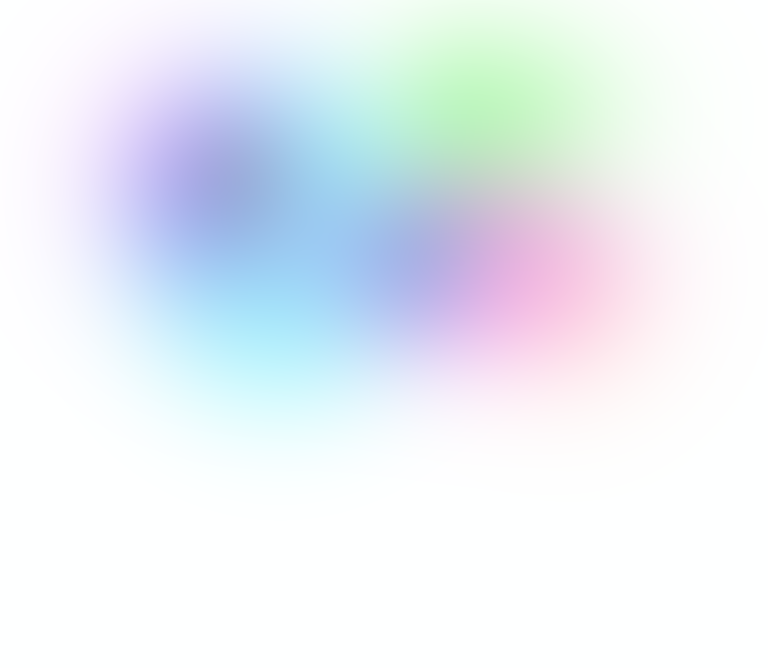
Write a Shadertoy shader that draws this background.

```glsl
// Soft pastel glows on white paper: lilac, cyan, green and pink.
// Each glow is a smooth lopsided ellipse that absorbs some light, and
// the glows multiply, so overlaps turn blue, violet and grey.

#define PAPER        vec3(0.998, 1.0, 1.0)
#define CYAN_INK     vec3(0.37, 0.015, 0.01)
#define LILAC_INK    vec3(0.06, 0.32, 0.02)
#define SHADE_INK    vec3(0.01, 0.01, 0.11)
#define GREEN_INK    vec3(0.24, 0.02, 0.25)
#define PINK_INK     vec3(0.01, 0.29, 0.03)
#define VIOLET_INK   vec3(0.13, 0.02, 0.03)
#define ROSE_INK     vec3(0.0, 0.05, 0.08)

// Falloff around a center; reach holds the left, right, down and up radii.
// A higher power gives a flatter core and a tighter edge.
float glow(vec2 p, vec2 center, vec4 reach, float power)
{
    vec2 offset = p - center;
    vec2 radius = vec2(offset.x < 0.0 ? reach.x : reach.y,
                       offset.y < 0.0 ? reach.z : reach.w);
    return exp(-pow(length(offset / radius), power));
}

// Light left after passing through an ink of the given density.
vec3 filterLight(vec3 ink, float density)
{
    return 1.0 - ink * density;
}

void mainImage(out vec4 fragColor, in vec2 fragCoord)
{
    // Canvas width is one unit
    vec2 p = fragCoord / iResolution.x;
    vec3 color = PAPER;

    // Left side: broad cyan under lilac, with a grey-blue core
    color *= filterLight(CYAN_INK,
        glow(p, vec2(0.365, 0.565), vec4(0.207, 0.207, 0.225, 0.22), 3.0));
    color *= filterLight(LILAC_INK,
        glow(p, vec2(0.273, 0.637), vec4(0.145, 0.145, 0.155, 0.148), 2.0));
    color *= filterLight(SHADE_INK,
        glow(p, vec2(0.31, 0.637), vec4(0.09, 0.09, 0.10, 0.09), 2.0));

    // Upper right: green, fading slowly to the right
    color *= filterLight(GREEN_INK,
        glow(p, vec2(0.625, 0.721), vec4(0.137, 0.176, 0.156, 0.13), 2.0));

    // Lower right: pink with a violet left flank and a rose right flank
    color *= filterLight(PINK_INK,
        glow(p, vec2(0.599, 0.53), vec4(0.19, 0.205, 0.145, 0.13), 2.4));
    color *= filterLight(VIOLET_INK,
        glow(p, vec2(0.553, 0.526), vec4(0.085, 0.10, 0.11, 0.09), 2.0));
    color *= filterLight(ROSE_INK,
        glow(p, vec2(0.742, 0.467), vec4(0.13), 2.0));

    fragColor = vec4(color, 1.0);
}
```
